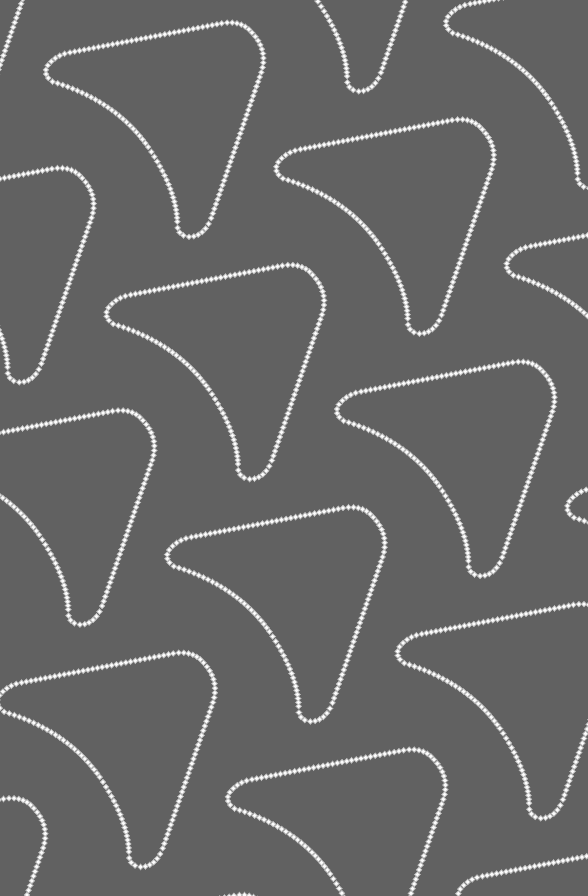
Give the GLSL for this pattern, as a Shadertoy shader.

```glsl
// Slanted grid of rounded three-cornered outlines, beaded from light diamonds on dark grey.

const float CANVAS_UNITS = 768.0;                        // design units over the canvas height
const mat2 LATTICE = mat2(197.5, 83.0, 52.0, 207.7);     // the two repeat steps, y downward
const vec2 FIRST_TIP = vec2(39.0, 62.0);                 // left tip of one outline
const vec2 SHAPE_CENTER = vec2(93.0, 49.0);              // relative to its left tip
const vec2 SHAPE_HALF_SIZE = vec2(100.0, 100.0);
const float BEAD_PITCH = 4.2;
const float BEAD_RADIUS = 2.9;
const float CORE_RADIUS = 1.7;
const vec3 GROUND = vec3(0.38);
const vec3 BEAD_RIM = vec3(0.74);
const vec3 BEAD_CORE = vec3(0.99);

// Closed chain of quadratic curves: anchor, control, anchor, control, ...
const int CURVES = 10;
const vec2 OUTLINE[20] = vec2[20](
    vec2(21.0, -17.0), vec2(86.0, -29.5),
    vec2(151.0, -42.0), vec2(168.0, -45.0),
    vec2(177.0, -34.0), vec2(191.0, -19.0),
    vec2(185.0, 0.0), vec2(163.5, 62.5),
    vec2(142.0, 125.0), vec2(136.0, 141.0),
    vec2(123.0, 141.0), vec2(112.0, 140.0),
    vec2(113.0, 128.0), vec2(112.0, 100.0),
    vec2(88.0, 64.0), vec2(60.0, 24.0),
    vec2(6.0, 8.0), vec2(-3.0, 2.0),
    vec2(2.0, -6.0), vec2(9.0, -15.0));

// Diamond-metric distance to the nearest bead centre on one outline
float beadDistance(vec2 p) {
    float nearest = 1e3;
    for (int k = 0; k < CURVES; k++) {
        vec2 start = OUTLINE[2 * k];
        vec2 control = OUTLINE[2 * k + 1];
        vec2 end = OUTLINE[(2 * k + 2) % (2 * CURVES)];

        // Chord and control polygon give a close estimate of arc length
        float polygon = distance(start, control) + distance(control, end);
        float arc = (2.0 * distance(start, end) + polygon) / 3.0;
        int beads = max(1, int(round(arc / BEAD_PITCH)));

        for (int i = 0; i < beads; i++) {
            float t = float(i) / float(beads);
            vec2 bead = mix(mix(start, control, t), mix(control, end, t), t);
            vec2 offset = abs(p - bead);
            nearest = min(nearest, offset.x + offset.y);
        }
    }
    return nearest;
}

// Nearest bead among the outlines whose bounds hold the point
float patternDistance(vec2 p) {
    vec2 q = p - FIRST_TIP - SHAPE_CENTER;
    vec2 cell = round(inverse(LATTICE) * q);
    float nearest = 1e3;
    for (int j = -1; j <= 1; j++) {
        for (int i = -1; i <= 1; i++) {
            vec2 local = q - LATTICE * (cell + vec2(i, j));
            if (all(lessThan(abs(local), SHAPE_HALF_SIZE))) {
                nearest = min(nearest, beadDistance(local + SHAPE_CENTER));
            }
        }
    }
    return nearest;
}

// Smoothed coverage of a diamond with the given radius
float diamondMask(float d, float radius, float pixel) {
    float edge = (d - radius) * inversesqrt(2.0);
    return 1.0 - smoothstep(-0.5 * pixel, 0.5 * pixel, edge);
}

void mainImage(out vec4 fragColor, in vec2 fragCoord) {
    float pixel = CANVAS_UNITS / iResolution.y;
    vec2 p = vec2(fragCoord.x, iResolution.y - fragCoord.y) * pixel;

    float d = patternDistance(p);
    vec3 color = mix(GROUND, BEAD_RIM, diamondMask(d, BEAD_RADIUS, pixel));
    color = mix(color, BEAD_CORE, diamondMask(d, CORE_RADIUS, pixel));
    fragColor = vec4(color, 1.0);
}
```
